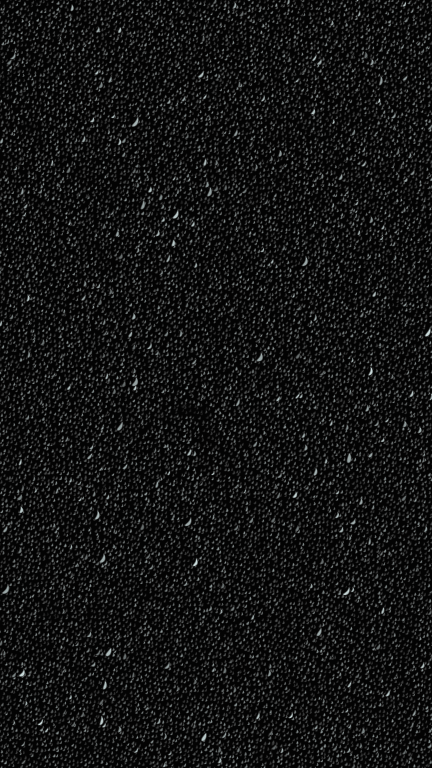
Reproduce this texture procedurally as a WebGL 1 fragment shader.

```glsl
precision highp float;
// Fine water droplets on a black pane, each lit along its lower right rim.
// Three staggered, jittered grids of leaning comma glints are layered, small
// to large; bigger drops hide the finer ones beneath their dark bodies.
uniform vec2 u_resolution;

const vec3 PANE_COLOR = vec3(0.012, 0.012, 0.012);
const vec3 GLINT_TINT = vec3(0.92, 1.0, 1.0);
const float MIN_SOFTNESS = 0.0013;
const float GRID_TURN = 0.42;

vec2 hash22(vec2 p) {
  vec3 h = fract(p.xyx * vec3(0.1031, 0.1030, 0.0973));
  h += dot(h, h.yzx + 33.33);
  return fract((h.xx + h.yz) * h.zy);
}

float valueNoise(vec2 p) {
  vec2 cell = floor(p);
  vec2 f = fract(p);
  f = f * f * (3.0 - 2.0 * f);
  float low = mix(hash22(cell).x, hash22(cell + vec2(1.0, 0.0)).x, f.x);
  float high = mix(hash22(cell + vec2(0.0, 1.0)).x, hash22(cell + 1.0).x, f.x);
  return mix(low, high, f.y);
}

// Approximate signed distance to an upright ellipse
float ellipse(vec2 p, vec2 radii) {
  vec2 q = p / radii + 0.0001;
  float reach = length(q);
  return reach * (reach - 1.0) / length(q / radii);
}

float coverage(float dist, float softness) {
  return 1.0 - smoothstep(-softness, softness, dist);
}

vec2 turn(vec2 p, float angle) {
  float c = cos(angle);
  float s = sin(angle);
  return vec2(c * p.x - s * p.y, s * p.x + c * p.y);
}

// One drop: x is the bent glint, heavier at its foot, y is the whole body
vec2 drop(vec2 p, float radius, float slimness, float bend, float softness) {
  float t = clamp(p.y / radius, -1.0, 1.0);
  vec2 bent = vec2(p.x - radius * bend * (0.5 - t * t), p.y);
  float width = slimness * (1.0 - 0.35 * t);
  float glint = ellipse(bent, radius * vec2(width, 1.0));
  float body = ellipse(p + radius * vec2(0.25, 0.0), radius * vec2(0.65, 1.05));
  return vec2(coverage(glint, softness), coverage(body, softness));
}

// A grid of drops: radius range is in cells, softness in canvas heights
vec2 dropLayer(vec2 uv, float cells, float share, vec2 radiusRange,
               float slimness, vec2 glowRange, float softness, float seed) {
  vec2 p = turn(uv * cells, GRID_TURN);
  vec2 home = floor(p);
  vec2 result = vec2(0.0);
  for (int j = -1; j <= 1; j++) {
    for (int i = -1; i <= 1; i++) {
      vec2 cell = home + vec2(float(i), float(j));
      vec2 place = hash22(cell + seed);
      vec2 kind = hash22(cell + seed + 41.7);
      vec2 look = hash22(cell + seed + 87.3);
      vec2 stagger = vec2(0.5 * mod(cell.y, 2.0) - 0.25, 0.0);
      vec2 center = cell + 0.5 + stagger + 0.65 * (place - 0.5);
      float angle = mix(0.1, 0.75, look.x) - GRID_TURN;
      float radius = mix(radiusRange.x, radiusRange.y, kind.y * kind.y);
      float slim = slimness * mix(0.8, 1.2, place.x);
      float bend = mix(0.1, 0.45, place.y);
      vec2 lit = drop(turn(p - center, angle), radius, slim, bend, softness * cells);
      float glow = mix(glowRange.x, glowRange.y, look.y * look.y);
      result = max(result, lit * vec2(glow, 1.0) * step(kind.x, share));
    }
  }
  return result;
}

// Lay a layer over the light below, its bodies blocking that light
float cover(float below, vec2 layer) {
  return max(below * (1.0 - 0.9 * layer.y), layer.x);
}

void main() {
  vec2 uv = gl_FragCoord.xy / u_resolution.y;
  float softness = max(MIN_SOFTNESS, 0.66 / u_resolution.y);

  // Uneven wetting: slight broad shifts in glow and a few small dry spots
  float wetness = mix(0.97, 1.03, valueNoise(uv * 7.0 + 3.0));
  wetness *= 1.0 - 0.5 * smoothstep(0.9, 0.98, valueNoise(uv * 30.0 + 11.0));

  vec2 mist = dropLayer(uv, 172.0, 1.0, vec2(0.26, 0.39), 0.52,
                        vec2(0.22, 0.58), softness, 5.0);
  vec2 beads = dropLayer(uv, 62.0, 0.2, vec2(0.16, 0.25), 0.38,
                         vec2(0.4, 0.8), softness, 130.0);
  vec2 drops = dropLayer(uv, 22.0, 0.24, vec2(0.085, 0.15), 0.33,
                         vec2(0.6, 0.85), softness, 270.0);

  float light = cover(mist.x * wetness, beads);
  light = cover(light, drops);
  vec3 tint = mix(vec3(1.0), GLINT_TINT, smoothstep(0.05, 0.5, light));
  gl_FragColor = vec4(PANE_COLOR + light * tint, 1.0);
}
```
